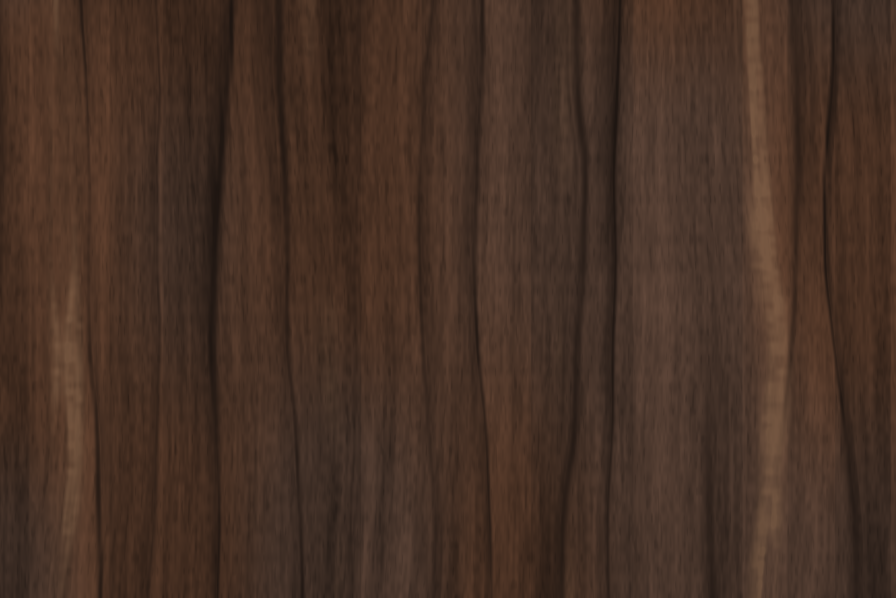
Write a Shadertoy shader that draws this texture.

```glsl
float hash(vec2 p) {
    return fract(sin(dot(p, vec2(127.1, 311.7))) * 43758.5453);
}

float noise(vec2 p) {
    vec2 i = floor(p), f = fract(p);
    f = f * f * (3.0 - 2.0 * f);
    return mix(mix(hash(i), hash(i + vec2(1, 0)), f.x),
               mix(hash(i + vec2(0, 1)), hash(i + vec2(1, 1)), f.x), f.y);
}

// Noise centred on zero, used for all the fibre layers
float fibre(vec2 p, float across, float along) {
    return noise(p * vec2(across, along) + across) - 0.5;
}

// Flat strips of veneer with uneven widths and thin soft seams
float stripTone(float x) {
    float s = x * 11.0 + 1.3 * noise(vec2(x * 5.0, 3.7));
    float id = floor(s);
    float seam = smoothstep(0.0, fwidth(s) * 1.5, fract(s));
    return mix(hash(vec2(id - 1.0, 4.0)), hash(vec2(id, 4.0)), seam) - 0.5;
}

// Wandering dark heartwood lines, crisp on one side and streaky on the other
float darkVeins(vec2 p) {
    float dark = 0.0;
    for (float i = 0.0; i < 14.0; i++) {
        float seed = hash(vec2(i, 9.0));
        float centre = (i + 0.5 + 0.7 * (seed - 0.5)) * 0.112;
        centre += 0.085 * (noise(vec2(i * 7.3, p.y * 1.7)) - 0.5);
        centre += 0.012 * (noise(vec2(i * 3.1, p.y * 7.0)) - 0.5);
        float swell = noise(vec2(i * 5.7 + 2.0, p.y * 2.2));
        float width = mix(0.003, 0.017, swell * swell * (0.4 + seed));
        float d = (p.x - centre) * (seed > 0.5 ? 1.0 : -1.0);
        float core = exp(-d * d / (width * width));
        float streaks = smoothstep(0.25, 0.7, noise(vec2((p.x - centre) * 130.0 + i * 9.0, p.y * 2.5)));
        float shade = smoothstep(-0.003, 0.003, d) * exp(-abs(d) / (width * 3.5));
        float strength = mix(0.5, 1.0, hash(vec2(i, 21.0)));
        strength *= smoothstep(0.05, 0.5, noise(vec2(i * 2.9, p.y * 1.5 + 6.0)));
        dark = max(dark, strength * max(core, shade * (0.4 + 0.55 * streaks)));
    }
    return dark;
}

// Pale sapwood flecks gathered in a few narrow columns
float paleFlecks(vec2 p) {
    float pale = 0.0;
    for (float i = 0.0; i < 4.0; i++) {
        float centre = 0.1 + i * 0.4 + 0.06 * (hash(vec2(i, 33.0)) - 0.5);
        float d = (p.x - centre + 0.02 * fibre(p + i, 3.0, 5.0)) / 0.024;
        float patches = smoothstep(0.4, 0.7, noise(vec2(p.x * 45.0 + i, p.y * 5.0)));
        float amount = abs(i - 1.5) > 1.0 ? 1.0 : 0.25;
        pale += amount * exp(-d * d * d * d) * (0.15 + patches);
    }
    float fine = noise(p * vec2(150.0, 14.0)) + noise(p * vec2(50.0, 90.0));
    return pale * (0.3 + 0.7 * fine);
}

void mainImage(out vec4 fragColor, in vec2 fragCoord) {
    vec2 uv = fragCoord / iResolution.xy;
    vec2 p = fragCoord / iResolution.y;

    // Bend the fibres gently
    vec2 q = p;
    q.x += 0.07 * fibre(p, 3.5, 1.4) + 0.012 * fibre(p, 9.0, 4.0);

    // Broad bands down to fine grain
    float strip = stripTone(p.x);
    float tone = 1.03 + 0.27 * strip;
    tone += 0.24 * fibre(q, 9.0, 0.8);
    tone += 0.2 * fibre(q, 32.0, 1.2);
    tone += 0.17 * fibre(q, 85.0, 2.5);
    tone += 0.19 * fibre(q, 190.0, 12.0);
    tone += 0.17 * fibre(p, 290.0, 60.0);

    // Fine open pores and faint cross figure
    tone -= 0.1 * smoothstep(0.65, 0.95, noise(q * vec2(260.0, 45.0)));
    tone += 0.07 * fibre(q, 14.0, 45.0) * noise(p * 4.0);

    // Reddish brown, turning a little greyer in cloudy areas
    float grey = smoothstep(0.45, 0.85, noise(p * vec2(3.5, 1.6) + 11.0) + 0.1 * uv.x - 0.1 * strip);
    vec3 wood = mix(vec3(0.287, 0.191, 0.137), vec3(0.275, 0.203, 0.165), grey);
    vec3 color = wood * tone;

    color = mix(color, vec3(0.52, 0.39, 0.29), min(0.5 * paleFlecks(q), 0.65));
    float vein = darkVeins(p) * (0.65 + 0.6 * noise(q * vec2(150.0, 5.0)));
    color = mix(color, vec3(0.105, 0.075, 0.06), min(0.88 * vein, 0.9));

    // Slight falloff of light towards the borders
    vec2 edge = uv - vec2(0.5, 0.55);
    color *= 1.04 - 0.25 * dot(edge, edge);
    fragColor = vec4(color, 1.0);
}
```
